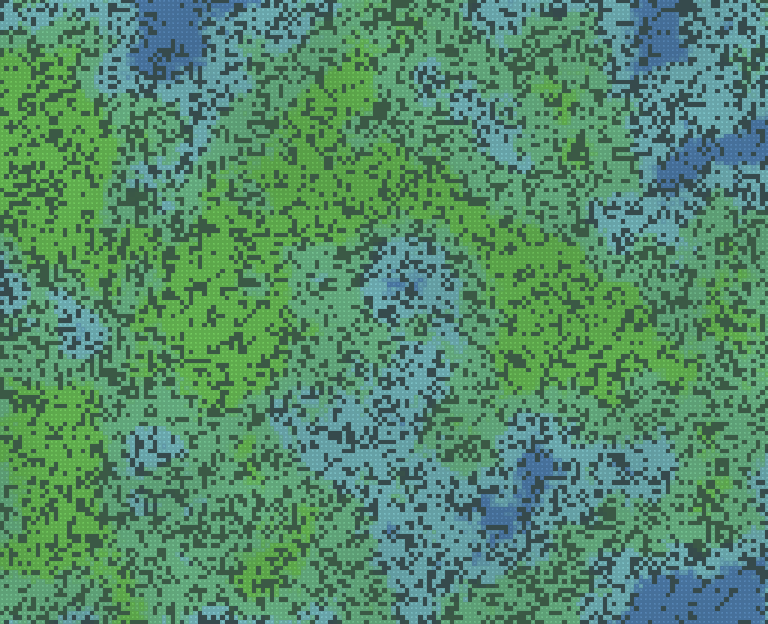
Give the GLSL for this texture, as a Shadertoy shader.

```glsl
// Mosaic of tiny square tiles in ragged blue, teal and green patches with dark speckles.

float hash(vec2 p) {
    return fract(sin(dot(p, vec2(12.9898, 78.233))) * 43758.5453);
}

float valueNoise(vec2 p) {
    vec2 i = floor(p), f = fract(p);
    f = f * f * (3.0 - 2.0 * f);
    return mix(mix(hash(i), hash(i + vec2(1, 0)), f.x),
               mix(hash(i + vec2(0, 1)), hash(i + vec2(1, 1)), f.x), f.y);
}

float fbm(vec2 p) {
    float sum = 0.0, amp = 0.463;
    for (int i = 0; i < 6; i++) {
        sum += amp * valueNoise(p);
        p = mat2(1.6, 1.2, -1.2, 1.6) * p + 17.3;
        amp *= 0.55;
    }
    return sum;
}

// Blue, teal, sea green and leaf green by height of the field
vec3 patchColor(float n) {
    vec3 c = vec3(0.28, 0.45, 0.62);
    c = mix(c, vec3(0.41, 0.65, 0.67), smoothstep(0.355, 0.405, n));
    c = mix(c, vec3(0.38, 0.65, 0.48), smoothstep(0.475, 0.505, n));
    return mix(c, vec3(0.37, 0.67, 0.30), smoothstep(0.585, 0.635, n));
}

void mainImage(out vec4 fragColor, in vec2 fragCoord) {
    vec2 grid = fragCoord / iResolution.y * 138.667;
    float pixel = 138.667 / iResolution.y;
    vec2 tile = floor(grid);
    vec2 local = abs(fract(grid) - 0.5);

    // Large ragged patches, one colour per tile
    float field = fbm(tile / 36.0 + vec2(4.7, 9.2));
    field += 0.03 * (hash(tile + 71.0) - 0.5);
    vec3 lit = patchColor(field);
    lit *= 0.95 + 0.1 * valueNoise(tile / 14.0 + 31.0);

    // Pale centre and faint seam in each lit tile
    float edge = max(local.x, local.y);
    float centre = 1.0 - smoothstep(0.17 - 0.3 * pixel, 0.17 + 0.3 * pixel, edge);
    lit = mix(lit * 0.97, lit * 1.1 + 0.03, centre);

    // Clumped dark tiles, sparser in the blue and leaf green cores
    float speckle = 0.6 * hash(tile + 5.0) + 0.4 * valueNoise(tile * 0.45 + 90.0);
    float cores = 0.13 * (1.0 - smoothstep(0.29, 0.38, field))
                + 0.04 * smoothstep(0.6, 0.7, field);
    vec3 dark = mix(vec3(0.21, 0.29, 0.30), vec3(0.23, 0.35, 0.27),
                    smoothstep(0.46, 0.53, field));

    fragColor = vec4(speckle < 0.395 - cores ? dark : lit, 1.0);
}
```
